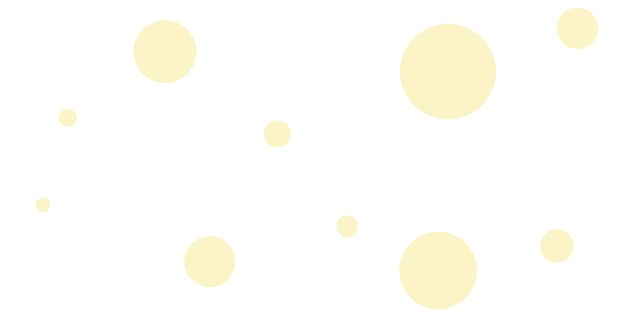
A WebGL 1 fragment shader for this background:

```glsl
precision highp float;

uniform vec2 u_resolution;

const vec3 PAPER_COLOR = vec3(1.0);
const vec3 DISC_COLOR = vec3(0.98, 0.955, 0.775);
const int DISC_COUNT = 10;
const vec2 GRID = vec2(5.0, 2.0);              // cells per tile, one disc each
const float LARGEST_RADIUS = 0.1425;           // in canvas heights
const float SMALLEST_RADIUS = 0.0215;
const float CELL_MARGIN = 0.015;               // free border inside each cell
const vec2 SCATTER_START = vec2(0.5, 0.7);
const vec2 SCATTER_STEP = vec2(0.7549, 0.5698); // low-discrepancy increments

// Radii shrink geometrically from the first disc to the last.
float discRadius(float rank) {
  float t = rank / float(DISC_COUNT - 1);
  return LARGEST_RADIUS * pow(SMALLEST_RADIUS / LARGEST_RADIUS, t);
}

// Consecutive ranks share a column; the pairs are spread over the columns.
vec2 discCell(float rank) {
  float pair = floor((rank + 0.5) / GRID.y);
  float column = mod(3.0 * pair + 3.0, GRID.x);
  float row = GRID.y - 1.0 - (rank - pair * GRID.y);
  return vec2(column, row);
}

// Shifts a disc within its cell only as far as its radius allows.
vec2 discCenter(float rank, float radius, vec2 cellSize) {
  vec2 slack = max(0.5 * cellSize - radius - CELL_MARGIN, 0.0);
  vec2 jitter = 2.0 * fract(SCATTER_START + rank * SCATTER_STEP) - 1.0;
  return (discCell(rank) + 0.5) * cellSize + jitter * slack;
}

// Shortest offset on the repeating tile.
vec2 wrapOffset(vec2 offset, vec2 tileSize) {
  return offset - tileSize * floor(offset / tileSize + 0.5);
}

void main() {
  float pixel = 1.0 / u_resolution.y;
  vec2 position = gl_FragCoord.xy * pixel;
  vec2 tileSize = u_resolution * pixel;
  vec2 cellSize = tileSize / GRID;

  // Signed distance to the nearest disc edge
  float edgeDistance = 1.0;
  for (int i = 0; i < DISC_COUNT; i++) {
    float rank = float(i);
    float radius = discRadius(rank);
    vec2 center = discCenter(rank, radius, cellSize);
    vec2 offset = wrapOffset(position - center, tileSize);
    edgeDistance = min(edgeDistance, length(offset) - radius);
  }

  // One-pixel antialiased edge
  float coverage = clamp(0.5 - edgeDistance / pixel, 0.0, 1.0);
  gl_FragColor = vec4(mix(PAPER_COLOR, DISC_COLOR, coverage), 1.0);
}
```
